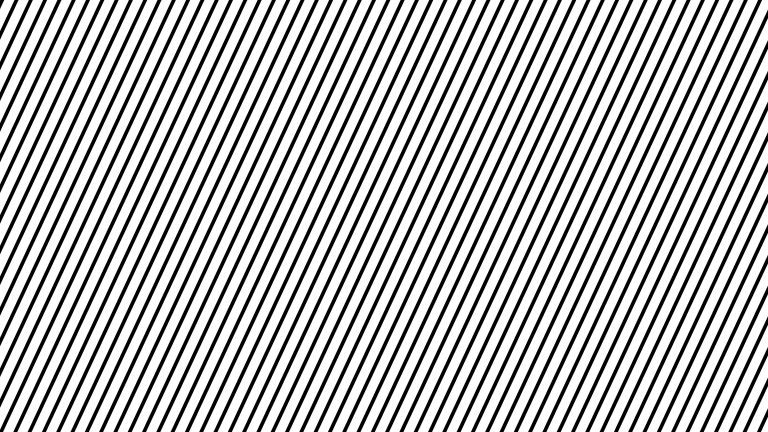
A WebGL 2 fragment shader for this pattern:

```glsl
#version 300 es
precision highp float;
// Fine black diagonal stripes, evenly spaced on white.

uniform vec2 u_resolution;
out vec4 fragColor;

// Lengths are fractions of the canvas height.
const float STRIPE_ANGLE = radians(65.0); // from the horizontal
const float STRIPE_PERIOD = 0.03;         // measured across the stripes
const float STRIPE_WIDTH = 0.0084;
const float STRIPE_PHASE = 0.07;          // shift, in periods
const vec3 PAPER_COLOR = vec3(1.0);
const vec3 INK_COLOR = vec3(0.0);

// Signed distance to the edge of the nearest stripe, negative inside.
float stripeDistance(vec2 p) {
    vec2 normal = vec2(sin(STRIPE_ANGLE), -cos(STRIPE_ANGLE));
    float cell = dot(p, normal) / STRIPE_PERIOD - STRIPE_PHASE;
    float fromCenter = abs(fract(cell + 0.5) - 0.5) * STRIPE_PERIOD;
    return fromCenter - 0.5 * STRIPE_WIDTH;
}

void main() {
    vec2 p = gl_FragCoord.xy / u_resolution.y;

    // Linear edge coverage, one pixel wide
    float ink = clamp(0.5 - stripeDistance(p) * u_resolution.y, 0.0, 1.0);

    fragColor = vec4(mix(PAPER_COLOR, INK_COLOR, ink), 1.0);
}
```
